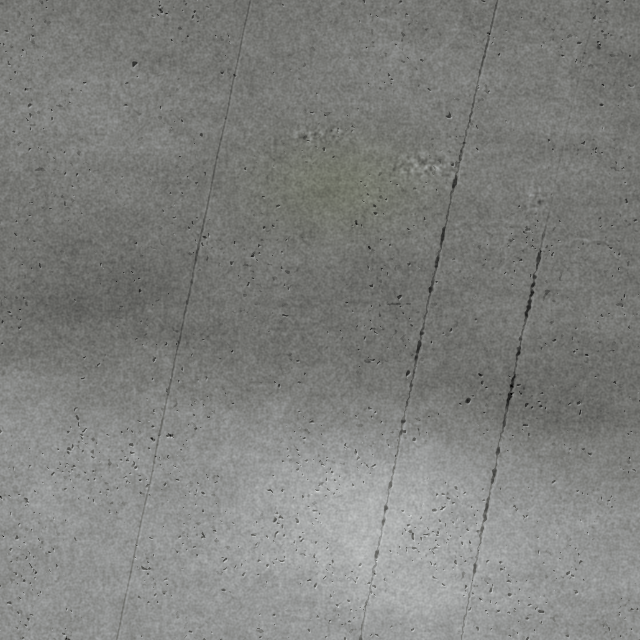
Reproduce this texture procedurally as a three.js fragment shader.

```glsl
varying vec2 vUv;

const vec3 WARM_SHADE = vec3(1.0, 1.005, 0.975);
const vec3 COOL_SHEEN = vec3(0.992, 1.003, 1.0);
const vec3 OLIVE_STAIN = vec3(0.99, 1.01, 0.93);

vec2 hash2(vec2 p) {
  vec3 q = fract(p.xyx * vec3(0.1031, 0.1030, 0.0973));
  q += dot(q, q.yzx + 33.33);
  return fract((q.xx + q.yz) * q.zy);
}

// Gradient noise, roughly -0.7 to 0.7
float gradientNoise(vec2 p) {
  vec2 i = floor(p);
  vec2 f = p - i;
  vec2 w = f * f * f * (f * (f * 6.0 - 15.0) + 10.0);
  vec2 e = vec2(1.0, 0.0);
  float a = dot(hash2(i) * 2.0 - 1.0, f);
  float b = dot(hash2(i + e) * 2.0 - 1.0, f - e);
  float c = dot(hash2(i + e.yx) * 2.0 - 1.0, f - e.yx);
  float d = dot(hash2(i + 1.0) * 2.0 - 1.0, f - 1.0);
  return mix(mix(a, b, w.x), mix(c, d, w.x), w.y);
}

float fbm(vec2 p) {
  float sum = 0.0;
  float amplitude = 1.0;
  for (int i = 0; i < 5; i++) {
    sum += amplitude * gradientNoise(p);
    p = mat2(1.6, 1.2, -1.2, 1.6) * p + 17.3;
    amplitude *= 0.55;
  }
  return sum;
}

// Soft elliptical patch
float patchMask(vec2 p, vec2 center, vec2 radius) {
  vec2 d = (p - center) / radius;
  return exp(-dot(d, d));
}

// One irregular hole in some cells of a turned grid
float pits(vec2 p, float scale, float density, float size) {
  vec2 q = mat2(0.83, 0.56, -0.56, 0.83) * p * scale;
  q += 0.6 * vec2(gradientNoise(q * 1.3), gradientNoise(q * 1.3 + 40.0));
  vec2 cell = floor(q);
  vec2 rnd = hash2(cell + scale);
  float radius = size * mix(0.4, 1.0, rnd.y * rnd.y);
  float d = length(fract(q) - 0.3 - 0.4 * hash2(cell + 71.0));
  return (1.0 - smoothstep(radius * 0.35, radius, d)) * smoothstep(0.0, 0.04, density - rnd.x);
}

// Dark hole with a lit lower edge
float pitRelief(vec2 p, float scale, float density, float size) {
  float hole = pits(p, scale, density, size);
  float lip = pits(p + vec2(-0.0012, 0.0022), scale, density, size);
  return 0.4 * lip * (1.0 - hole) - hole;
}

// Signed horizontal distance to a slightly bowed, slanted joint
float seamOffset(vec2 p, float bottom, float top, float bow) {
  float wobble = 0.003 * gradientNoise(vec2(p.y * 14.0, bottom * 50.0));
  return p.x - mix(bottom, top, p.y) + bow * p.y * (1.0 - p.y) - wobble;
}

// Hairline joint with crumbled gaps and a pale right edge
float seam(vec2 p, float offset, float line, float wear, float seed) {
  float gaps = gradientNoise(vec2(p.y * 32.0, seed)) + 0.8 * gradientNoise(vec2(p.y * 110.0, seed));
  float crumble = smoothstep(-0.05, 0.4, gaps);
  float width = 0.0019 + 0.0024 * wear * crumble;
  float ragged = offset + 0.004 * wear * gradientNoise(p * 130.0);
  float dark = 1.0 - smoothstep(width * 0.3, width, abs(ragged));
  float pale = 1.0 - smoothstep(0.0, 0.002, abs(offset - width - 0.0015));
  return 0.04 * pale * line - dark * (0.13 * line + 0.17 * wear * crumble);
}

// Thin raised arc along a shallow curve
float ridge(vec2 p, vec2 center, float halfWidth) {
  float x = (p.x - center.x) / halfWidth;
  float d = p.y - center.y + 0.012 * x * x + 0.008 * gradientNoise(p * 35.0);
  return (exp(-d * d * 160000.0) - exp(-pow(d + 0.004, 2.0) * 120000.0)) * (1.0 - smoothstep(0.4, 1.0, abs(x)));
}

void main() {
  vec2 p = vUv;
  float mottle = fbm(p * vec2(22.0, 28.0));
  float cloud = fbm(p * vec2(3.0, 5.0) + 4.0);
  // Broad light and damp areas
  float sheen = 1.0 - smoothstep(-0.13, 0.10, p.y - 0.43 + 0.16 * p.x + 0.12 * cloud);
  float tone = 0.448 + 0.12 * sheen + 0.04 * cloud + 0.03 * fbm(p * vec2(4.0, 17.0) + 23.0) + 0.038 * mottle;
  tone += 0.11 * patchMask(p, vec2(0.57, 0.20), vec2(0.19, 0.13));
  tone += 0.05 * patchMask(p, vec2(0.70, 0.06), vec2(0.15, 0.10));
  tone += 0.055 * patchMask(p, vec2(0.06, 0.84), vec2(0.24, 0.12));
  tone += 0.045 * patchMask(p, vec2(0.62, 0.86), vec2(0.20, 0.12));
  tone -= 0.03 * patchMask(p, vec2(0.13, 0.53), vec2(0.20, 0.09));
  tone -= 0.035 * patchMask(p, vec2(0.88, 0.38), vec2(0.18, 0.08));
  // Cement grain
  tone += 0.05 * gradientNoise(p * 75.0) + 0.075 * gradientNoise(p * 145.0) + 0.085 * gradientNoise(p * 250.0);
  // Clustered pores and ragged flecks, denser in the lower part
  float cluster = smoothstep(-0.3, 0.5, fbm(p * 9.0 + 9.0));
  float density = cluster * mix(0.25, 0.5, sheen);
  float fleck = gradientNoise(p * vec2(85.0, 100.0) + 5.0) + 0.6 * gradientNoise(p * 190.0);
  tone -= 0.14 * smoothstep(0.28, 0.55, fleck) * cluster;
  tone += 0.27 * pitRelief(p, 62.0, density * 0.5, 0.27);
  tone += 0.23 * pitRelief(p + 0.37, 105.0, density * 0.75, 0.37);
  // Scaly surface patches and shallow ridges
  float scales = patchMask(p, vec2(0.50, 0.79), vec2(0.05, 0.015)) + patchMask(p, vec2(0.67, 0.74), vec2(0.06, 0.02));
  scales += patchMask(p, vec2(0.84, 0.69), vec2(0.018, 0.025));
  tone += 0.22 * scales * (gradientNoise(p * 90.0 + 3.0) + gradientNoise(p * 170.0));
  tone += 0.035 * (ridge(p, vec2(0.76, 0.655), 0.08) + ridge(p, vec2(0.92, 0.625), 0.07));
  // Three slanted joints
  float rightFade = 1.0 - smoothstep(0.58, 0.68, p.y);
  tone += seam(p, seamOffset(p, 0.182, 0.391, 0.0), 0.7, 0.4 * patchMask(p, vec2(0.30, 0.52), vec2(0.3, 0.2)), 3.7);
  tone += seam(p, seamOffset(p, 0.563, 0.777, 0.026), 0.9, 1.0 - 0.6 * smoothstep(0.7, 0.9, p.y), 8.3);
  tone += seam(p, seamOffset(p, 0.720, 0.932, 0.020), mix(0.2, 0.9, rightFade), rightFade, 14.6);

  vec3 color = tone * mix(WARM_SHADE, COOL_SHEEN, smoothstep(0.42, 0.62, tone));
  color *= mix(vec3(1.0), OLIVE_STAIN, patchMask(p, vec2(0.53, 0.71), vec2(0.12, 0.07)));
  gl_FragColor = vec4(clamp(color, 0.0, 1.0), 1.0);
}
```
